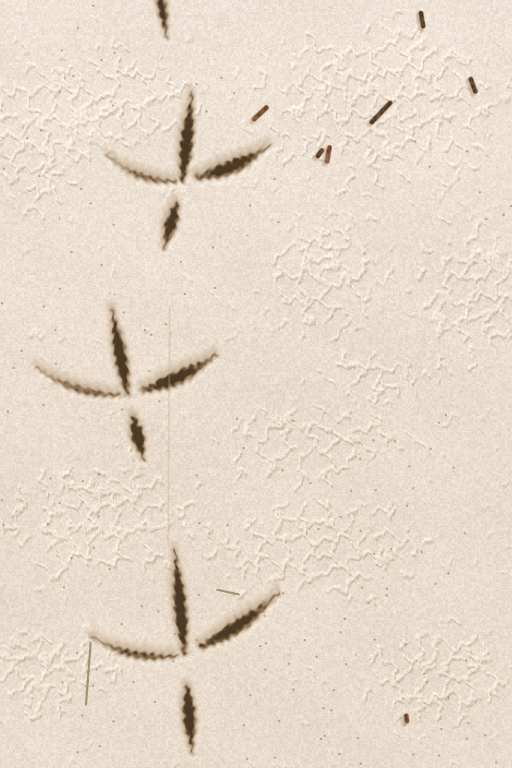
This texture is drawn by a Shadertoy shader. Its source:

```glsl
// Bird footprints crossing pale sand with worm casts and small debris.

float hash(vec2 p) {
    p = fract(p * vec2(0.1031, 0.1137));
    p += dot(p, p.yx + 33.3);
    return fract((p.x + p.y) * p.x * 17.3);
}

// Nearest and second nearest cell distances.
vec2 cells(vec2 p) {
    vec2 id = floor(p), near = vec2(9.0);
    for (int y = -1; y <= 1; y++)
    for (int x = -1; x <= 1; x++) {
        vec2 c = id + vec2(x, y);
        float d = length(c + vec2(hash(c + 11.0), hash(c + 57.0)) - p);
        near = d < near.x ? vec2(d, near.x) : vec2(near.x, min(near.y, d));
    }
    return near;
}

float segment(vec2 p, vec2 a, vec2 b) {
    vec2 q = p - a, e = b - a;
    return length(q - e * clamp(dot(q, e) / dot(e, e), 0.0, 1.0));
}

// Tapered groove, sagging downward between its tip and root.
float toe(vec2 p, vec2 tip, vec2 root, float width, float sag) {
    vec2 e = root - tip;
    float h = clamp(dot(p - tip, e) / dot(e, e), 0.0, 1.0);
    vec2 axis = tip + e * h - vec2(0.0, sag * 4.0 * h * (1.0 - h));
    float taper = 0.2 + 0.8 * smoothstep(0.0, 0.5, h) * (1.0 - 0.7 * smoothstep(0.65, 1.0, h));
    return length(p - axis) - width * taper;
}

float footprint(vec2 p, vec2 heel, vec2 middle, vec2 left, vec2 right, vec2 back) {
    float d = toe(p, middle, mix(middle, heel, 0.95), 0.0085, 0.0);
    d = min(d, toe(p, left, mix(left, heel, 0.9), 0.0055, 0.010));
    d = min(d, toe(p, right, mix(right, heel, 0.82), 0.0095, 0.006));
    return min(d, toe(p, back, mix(back, heel, 0.68), 0.0085, 0.0));
}

float trail(vec2 p) {
    p += 0.0012 * sin(p.yx * vec2(410.0, 530.0) + 2.0 * sin(p * 190.0));
    float d = footprint(p, vec2(0.237, 0.760), vec2(0.250, 0.878),
        vec2(0.140, 0.798), vec2(0.350, 0.810), vec2(0.214, 0.677));
    d = min(d, footprint(p, vec2(0.167, 0.482), vec2(0.146, 0.597),
        vec2(0.049, 0.521), vec2(0.281, 0.538), vec2(0.187, 0.401)));
    d = min(d, footprint(p, vec2(0.241, 0.143), vec2(0.228, 0.283),
        vec2(0.119, 0.171), vec2(0.362, 0.227), vec2(0.250, 0.020)));
    return min(d, toe(p, vec2(0.217, 0.951), vec2(0.207, 1.02), 0.006, 0.0));
}

// Raised, crumbly worm casts gathered in elliptical zones.
float casts(vec2 p) {
    vec4 zones[11] = vec4[11](
        vec4(0.04, 0.82, 0.09, 0.12), vec4(0.15, 0.87, 0.13, 0.08),
        vec4(0.42, 0.65, 0.10, 0.10), vec4(0.62, 0.62, 0.10, 0.12),
        vec4(0.49, 0.51, 0.13, 0.05), vec4(0.40, 0.425, 0.14, 0.07),
        vec4(0.13, 0.33, 0.15, 0.10), vec4(0.41, 0.29, 0.16, 0.09),
        vec4(0.05, 0.13, 0.14, 0.07), vec4(0.57, 0.12, 0.13, 0.09),
        vec4(0.50, 0.87, 0.20, 0.13));
    float zone = 0.0;
    for (int i = 0; i < 11; i++)
        zone = max(zone, 1.0 - length((p - zones[i].xy) / zones[i].zw));
    vec2 w = p + 0.004 * sin(p.yx * vec2(190.0, 230.0) + 2.0 * sin(p * 70.0));
    w += 0.0015 * sin(p.yx * 520.0);
    vec2 f = cells(w * 33.0);
    float broken = 0.5 + 0.5 * sin(w.x * 97.0 + 3.0 * sin(w.y * 61.0))
                             * sin(w.y * 83.0 + 2.0 * sin(w.x * 47.0));
    float thread = 1.0 - smoothstep(0.04, 0.2, f.y - f.x);
    float crumbs = 1.0 - smoothstep(0.2, 0.5, cells(p * 190.0).x);
    return thread * (0.6 + 0.4 * crumbs) * smoothstep(0.1, 0.3, zone + 0.7 * broken - 0.47);
}

void mainImage(out vec4 fragColor, in vec2 fragCoord) {
    vec2 p = fragCoord / iResolution.y;
    float px = 1.0 / iResolution.y;

    // Sand with broad undulation and grain
    vec3 col = mix(vec3(0.915, 0.863, 0.800), vec3(0.932, 0.888, 0.836), smoothstep(0.3, 1.0, p.y));
    col += 0.008 * sin(p.x * 17.0 + 2.0 * sin(p.y * 11.0)) * sin(p.y * 23.0 + p.x * 9.0);
    float grain = hash(floor(p * 512.0)) + 0.6 * hash(floor(p * 260.0) + 91.0) - 0.8;
    col += 0.055 * grain;

    // Worm casts lit from the upper left
    float height = casts(p);
    float slope = height - casts(p + vec2(-0.002, 0.004));
    col += 0.025 * height + vec3(0.9, 1.0, 1.1) * (0.05 * max(slope, 0.0) + 0.13 * min(slope, 0.0));

    // Sparse dark specks
    float speck = cells(p * 26.0).x;
    float rare = step(0.62, hash(floor(p * 13.0) + 7.0));
    col = mix(col, vec3(0.62, 0.51, 0.40), 0.6 * rare * (1.0 - smoothstep(0.02, 0.06, speck)));

    // Footprints: bright lower rim, sloping wall, brown groove, dark core
    float d = trail(p);
    float wall = trail(p - vec2(-0.002, 0.007));
    float rim = trail(p + vec2(-0.002, 0.006));
    float rough = cells(p * 150.0).x - 0.5;
    col += 0.025 * (1.0 - smoothstep(-0.002, 0.005, rim));
    col = mix(col, vec3(0.75, 0.66, 0.55), 0.55 * (1.0 - smoothstep(-0.005, 0.009, wall)));
    col = mix(col, vec3(0.75, 0.66, 0.55), 0.6 * (1.0 - smoothstep(0.0, 0.005, d)));
    col = mix(col, vec3(0.54, 0.43, 0.31) + 0.18 * rough, 1.0 - smoothstep(-0.0015 - px, px, d));
    float core = d + 0.25 * max(wall, -0.004) + 0.003 * rough;
    col = mix(col, vec3(0.27, 0.20, 0.13), 0.9 * (1.0 - smoothstep(-0.0055, -0.001, core)));

    // Twigs and pellets with soft shadows
    vec4 twigs[7] = vec4[7](
        vec4(0.331, 0.845, 0.347, 0.860), vec4(0.484, 0.841, 0.508, 0.866),
        vec4(0.613, 0.897, 0.619, 0.881), vec4(0.426, 0.790, 0.429, 0.808),
        vec4(0.414, 0.797, 0.419, 0.804), vec4(0.548, 0.983, 0.551, 0.966),
        vec4(0.529, 0.068, 0.530, 0.061));
    for (int i = 0; i < 7; i++) {
        float t = segment(p, twigs[i].xy, twigs[i].zw);
        float shade = segment(p + vec2(0.003, 0.003), twigs[i].xy, twigs[i].zw);
        vec3 bark = mix(vec3(0.36, 0.27, 0.18), vec3(0.64, 0.38, 0.25), i % 3 == 0 ? 0.5 : 0.1);
        col = mix(col, vec3(0.72, 0.62, 0.51), 0.6 * (1.0 - smoothstep(0.001, 0.006, shade)));
        col = mix(col, bark + 0.2 * rough, 1.0 - smoothstep(0.003 - px, 0.003 + px, t));
    }

    // Grass blades and a faint dragged line
    float grass = min(segment(p, vec2(0.118, 0.163), vec2(0.112, 0.083)),
                      segment(p, vec2(0.283, 0.232), vec2(0.311, 0.226)));
    col = mix(col, vec3(0.50, 0.50, 0.33), 0.75 * (1.0 - smoothstep(0.0005, 0.001 + px, grass)));
    float drag = segment(p, vec2(0.221, 0.600), vec2(0.219, 0.290));
    col = mix(col, vec3(0.75, 0.66, 0.55), 0.35 * (1.0 - smoothstep(0.0, 0.001 + px, drag)));

    fragColor = vec4(clamp(col, 0.0, 1.0), 1.0);
}
```
